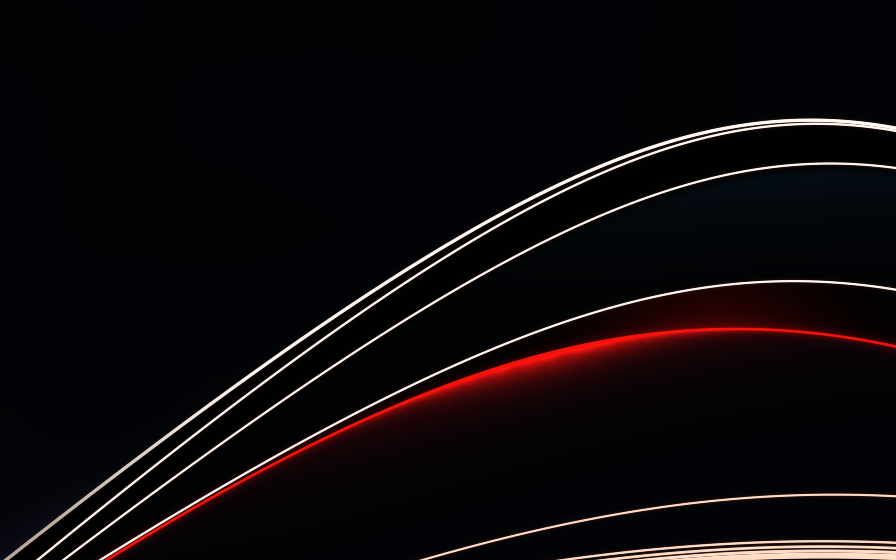
Give the GLSL for this background, as a WebGL 1 fragment shader.

```glsl
precision highp float;
// Thin luminous arcs sweep up from the lower left over a near-black ground.
// Each arc is a hyperbola with a rounded crest; its signed distance drives
// the fine strokes, the dark bands and the blue and red glows beneath.

uniform vec2 u_resolution;

const float ASPECT = 1.6;
const vec3 GROUND = vec3(0.008, 0.012, 0.022);
const vec3 WHITE = vec3(1.0, 0.97, 0.95);
const vec3 PEACH = vec3(1.0, 0.86, 0.77);
const vec3 FRINGE = vec3(0.30, 0.13, 0.09);
const vec3 RED = vec3(0.96, 0.07, 0.04);
const vec3 DEEP_RED = vec3(0.30, 0.012, 0.012);
const vec3 STEEL_BLUE = vec3(0.018, 0.055, 0.085);

// Signed distance to an arc, positive above it.
float arcDistance(vec2 p, vec2 crest, float slope, float roundness) {
  float dx = p.x - crest.x;
  float r = length(vec2(dx, roundness));
  float height = crest.y - slope * (r - roundness);
  float grade = slope * dx / r;
  return (p.y - height) * inversesqrt(1.0 + grade * grade);
}

float stroke(float d, float halfWidth, float pixel) {
  return 1.0 - smoothstep(halfWidth - 0.6 * pixel, halfWidth + 0.6 * pixel, abs(d));
}

float below(float d, float pixel) {
  return 1.0 - smoothstep(-pixel, pixel, d);
}

float bump(float x, float center, float width) {
  float t = (x - center) / width;
  return exp(-t * t);
}

// Lays a bright stroke with a faint coloured fringe over the base.
vec3 drawLine(vec3 base, float d, float halfWidth, vec3 color, float pixel) {
  vec3 fringed = base + FRINGE * exp(-abs(d) / 0.0022);
  return mix(fringed, color, stroke(d, halfWidth, pixel));
}

float hash(vec2 cell) {
  vec3 q = fract(vec3(cell.xyx) * 0.1031);
  q += dot(q, q.yzx + 33.33);
  return fract((q.x + q.y) * q.z);
}

float noise(vec2 p) {
  vec2 cell = floor(p);
  vec2 f = fract(p);
  f = f * f * (3.0 - 2.0 * f);
  float low = mix(hash(cell), hash(cell + vec2(1.0, 0.0)), f.x);
  float high = mix(hash(cell + vec2(0.0, 1.0)), hash(cell + 1.0), f.x);
  return mix(low, high, f.y);
}

void main() {
  vec2 p = gl_FragCoord.xy / u_resolution * vec2(ASPECT, 1.0);
  float pixel = 1.0 / u_resolution.y;

  float outer = arcDistance(p, vec2(1.448, 0.7854), 0.875, 0.702);
  float twin = arcDistance(p, vec2(1.458, 0.779), 0.92, 0.719);
  float middle = arcDistance(p, vec2(1.483, 0.708), 0.855, 0.719);
  float inner = arcDistance(p, vec2(1.417, 0.498), 0.735, 0.792);
  float ember = arcDistance(p, vec2(1.317, 0.4125), 0.86, 1.083);
  float low = arcDistance(p, vec2(1.49, 0.1167), 0.5, 1.042);

  // Ground with a faint violet haze in the lower left corner.
  vec3 color = GROUND * (0.85 + 0.3 * noise(p * 5.0));
  color += vec3(0.035, 0.035, 0.075) * exp(-max(outer, 0.0) / 0.05) * bump(length(p), 0.0, 0.25);

  // Black band under the outer arc, then a blue sheen under the middle one.
  color = mix(color, vec3(0.002, 0.002, 0.004), below(outer, pixel));
  float sheen = smoothstep(0.0, 0.025, -middle) * exp(min(middle, 0.0) / 0.09);
  vec3 blueBand = GROUND * 0.5 + STEEL_BLUE * sheen * bump(p.x, 1.45, 0.42);
  color = mix(color, blueBand, below(middle, pixel));

  // Dim red reflection between the inner arc and the ember.
  float reflection = bump(p.x, 1.27, 0.20) * exp(-max(ember, 0.0) / 0.08);
  vec3 redBand = vec3(0.004, 0.002, 0.003) + vec3(0.22, 0.012, 0.014) * reflection;
  color = mix(color, redBand, below(inner, pixel));

  // Ember arc: a hot core, widest on its shoulder, decaying downward.
  float depth = max(-ember, 0.0);
  float shoulder = bump(p.x, 0.98, 0.25);
  float hot = exp(-depth / (0.003 + 0.015 * shoulder)) * (0.25 + 0.65 * shoulder);
  float haze = exp(-depth / 0.045) * bump(p.x, 0.98, 0.40);
  float grain = 0.85 + 0.3 * noise(p * 75.0);
  vec3 emberBand = GROUND + RED * hot * grain + DEEP_RED * haze;
  color = mix(color, emberBand, below(ember, pixel));
  color += DEEP_RED * exp(-abs(ember) / 0.006);
  color = mix(color, RED, stroke(ember, 0.0022 + 0.0012 * shoulder, pixel));

  // Fine pale arcs; the outer one dims toward the lower left.
  vec3 outerColor = mix(vec3(0.72, 0.66, 0.60), WHITE, smoothstep(0.0, 0.5, p.x));
  color = drawLine(color, outer, 0.0030, outerColor, pixel);
  color = drawLine(color, twin, 0.0021, WHITE, pixel);
  color = drawLine(color, middle, 0.0020, WHITE, pixel);
  color = drawLine(color, inner, 0.0020, WHITE, pixel);
  color = drawLine(color, low, 0.0019, PEACH, pixel);

  // Stack of shallow arcs along the lower edge, tightening downward.
  for (int i = 0; i < 5; i++) {
    float n = float(i);
    float crest = 0.0335 - 0.0105 * n + 0.0009 * n * n;
    float d = arcDistance(p, vec2(1.47, crest), 0.34, 1.042);
    color = drawLine(color, d, 0.0021 + 0.0003 * n, PEACH, pixel);
  }

  gl_FragColor = vec4(clamp(color, 0.0, 1.0), 1.0);
}
```
